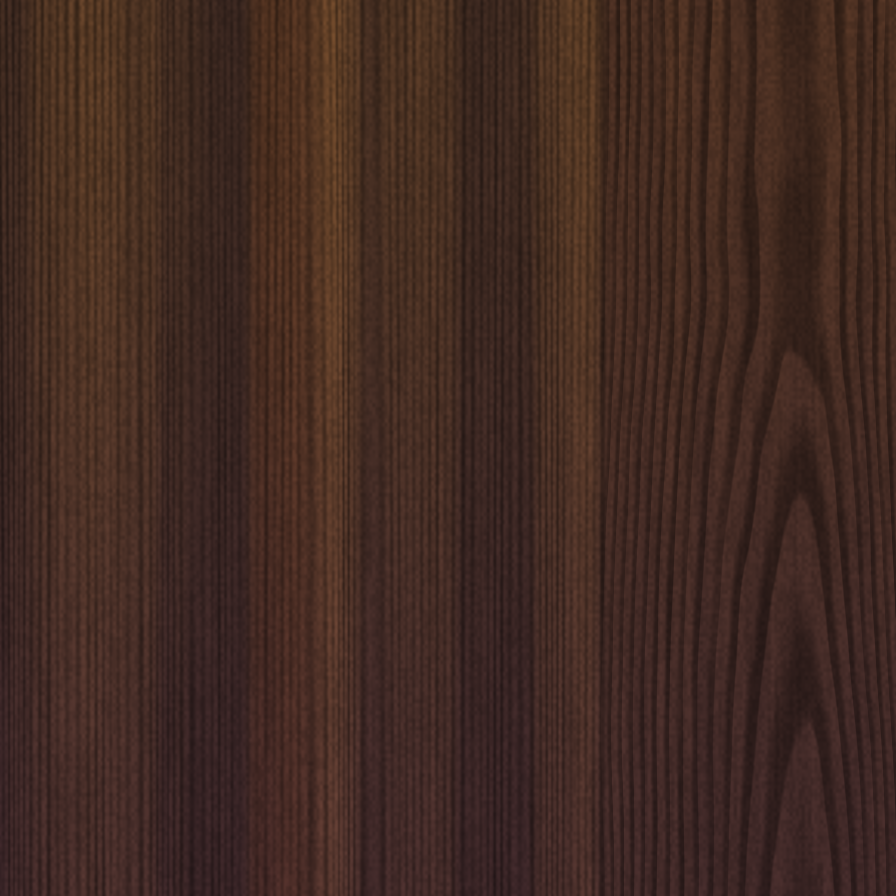
Reproduce this texture procedurally as a Shadertoy shader.

```glsl
const vec3 SHADE = vec3(0.176, 0.118, 0.119);
const vec3 GOLD = vec3(0.380, 0.252, 0.168);
const vec3 RED_TINT = vec3(1.04, 0.97, 0.92);
const vec3 TOP_TINT = vec3(1.06, 1.05, 0.89);
const vec3 ARCH_TINT = vec3(1.06, 1.00, 0.88);
const vec3 BOTTOM_TINT = vec3(0.94, 0.89, 1.07);
const float LINE_COUNT = 108.0;      // fine straight lines across the canvas
const float LINE_DEPTH = 0.33;
const float PLAIN_END = 0.672;       // where straight grain meets the arches
const float HEART_X = 0.897;         // axis of the arches
const float RING_DENSITY = 25.0;
const float RING_CROWDING = 150.0;
const float RING_DEPTH = 0.37;
const float FIBRE = 0.15;
const float SPECKLE = 0.20;

// Broad bands of the straight grain: position, brightness
const int BANDS = 19;
const vec2 BAND[BANDS] = vec2[](
    vec2(0.000, 0.17), vec2(0.025, 0.22), vec2(0.048, 0.46), vec2(0.090, 0.60),
    vec2(0.165, 0.46), vec2(0.190, 0.20), vec2(0.268, 0.14), vec2(0.284, 0.38),
    vec2(0.340, 0.48), vec2(0.372, 0.86), vec2(0.392, 0.66), vec2(0.412, 0.34),
    vec2(0.450, 0.46), vec2(0.502, 0.40), vec2(0.518, 0.16), vec2(0.588, 0.19),
    vec2(0.606, 0.48), vec2(0.660, 0.66), vec2(0.676, 0.40));

float hash(vec2 p) {
    vec3 q = fract(vec3(p.xyx) * 0.1031);
    q += dot(q, q.yzx + 33.33);
    return fract((q.x + q.y) * q.z);
}

float noise(vec2 p) {
    vec2 i = floor(p), f = fract(p);
    f = f * f * (3.0 - 2.0 * f);
    return mix(mix(hash(i), hash(i + vec2(1, 0)), f.x),
               mix(hash(i + vec2(0, 1)), hash(i + vec2(1, 1)), f.x), f.y);
}

float bandTone(float x) {
    float tone = BAND[0].y;
    for (int i = 1; i < BANDS; i++)
        tone = mix(tone, BAND[i].y, smoothstep(BAND[i - 1].x, BAND[i].x, x));
    return tone;
}

// Dark fine lines, unevenly spaced and nearly vertical
float fineLines(vec2 p) {
    float phase = p.x * LINE_COUNT + 2.0 * noise(vec2(p.x * 30.0, p.y * 0.4));
    float wave = 0.5 - 0.5 * cos(6.28319 * phase);
    float strength = mix(0.4, 1.25, noise(vec2(floor(phase) * 1.7, p.y * 2.0)));
    return wave * sqrt(wave) * strength;
}

// Growth rings cut by a tilted plane: arches near the axis, lines beside it
float archRings(vec2 p) {
    float side = p.x - HEART_X - 0.014 * (noise(vec2(p.y * 4.0, 3.0)) - 0.5);
    side *= side > 0.0 ? 1.35 : 1.0;
    float level = mix(p.y, 0.62 + 0.1 * (p.y - 0.62), smoothstep(0.54, 0.74, p.y));
    float depth = 0.027 + 0.105 * level;
    depth += 0.005 * (noise(p * vec2(65.0, 12.0)) - 0.5);
    float radius = length(vec2(side, depth));
    float ring = radius * (RING_DENSITY + RING_CROWDING * radius) - 0.45;
    ring += 0.36 * (noise(p * vec2(18.0, 6.0) + 7.0) - 0.5);
    float f = fract(ring);
    float fade = mix(0.75, 0.60, smoothstep(0.02, 0.06, abs(side)));
    float dark = smoothstep(0.0, 0.10, f) * (1.0 - smoothstep(0.25, fade, f));
    return dark * mix(0.65, 1.15, noise(vec2(floor(ring) * 3.7, p.y * 3.0)));
}

void mainImage(out vec4 fragColor, in vec2 fragCoord) {
    vec2 p = fragCoord / iResolution.xy;
    float arches = smoothstep(PLAIN_END - 0.008, PLAIN_END + 0.012, p.x);

    // Broad tone, softer towards the bottom
    float x = p.x + 0.004 * (noise(vec2(p.y * 2.0, 9.0)) - 0.5);
    float tone = bandTone(x) + 0.16 * (noise(vec2(x * 60.0, p.y * 0.8)) - 0.5);
    tone = mix(0.37, tone, mix(0.68, 1.05, p.y));
    vec3 color = mix(SHADE, GOLD, tone);

    // Reddish strip and vertical shift from gold to violet
    float red = smoothstep(0.27, 0.29, x) * (1.0 - smoothstep(0.32, 0.38, x));
    color *= mix(vec3(1), RED_TINT, red);
    vec3 topTint = mix(TOP_TINT, ARCH_TINT, arches);
    color *= mix(BOTTOM_TINT, topTint, smoothstep(-0.1, 1.0, p.y));

    // Grain lines
    float plain = 1.13 - LINE_DEPTH * fineLines(p);
    float arched = 1.09 - RING_DEPTH * archRings(p);
    color *= mix(plain, arched, arches);
    float seam = 1.0 - smoothstep(0.001, 0.005, abs(x - PLAIN_END));
    color *= 1.0 - 0.2 * seam;

    // Soft pores and long fibres
    float fibre = noise(vec2(p.x * 240.0, p.y * 10.0)) - 0.5;
    float speckle = noise(p * vec2(290.0, 230.0) + 31.0) - 0.5;
    color *= 1.0 + FIBRE * fibre + SPECKLE * speckle;

    fragColor = vec4(color, 1.0);
}
```
